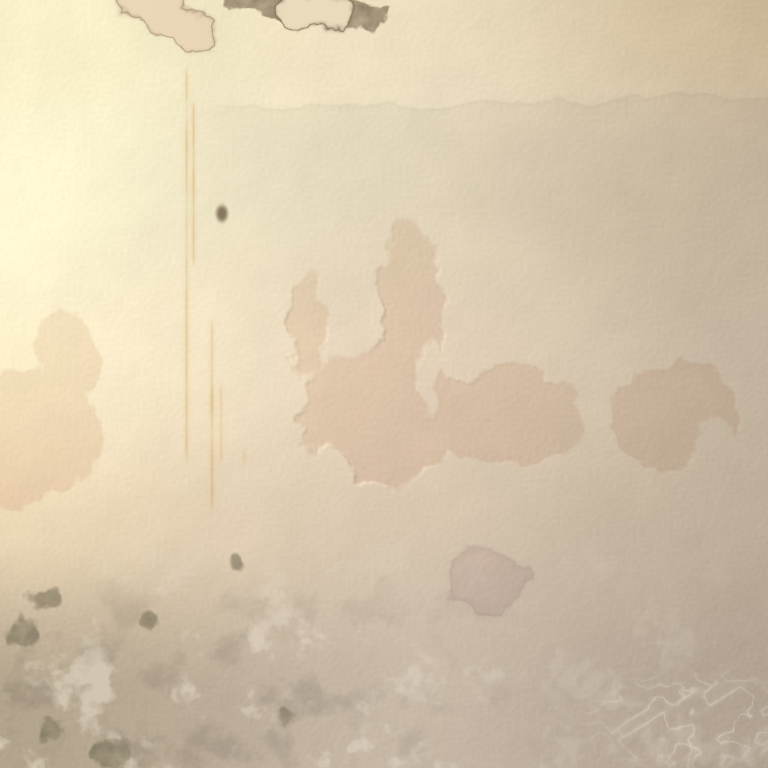
A WebGL 2 fragment shader for this texture:

```glsl
#version 300 es
precision highp float;
uniform vec2 u_resolution;
out vec4 outColor;

const vec3 RUST = vec3(.8, .62, .34);
const vec3 STONE = vec3(.57, .51, .41);
const vec3 CRACK = vec3(.43, .36, .27);
const vec3 MOULD = vec3(.53, .49, .4);
const vec3 CHALK = vec3(.91, .87, .8);
const vec3 PINK_TINT = vec3(.965, .93, .915);
const vec2 LIGHT_STEP = vec2(-.0017, .0015);
const float RELIEF = .085;
const float GRAIN = .022;
// Ellipses: centre, radii
const vec4 RECESS[7] = vec4[7](
  vec4(.533, .6, .043, .105), vec4(.402, .575, .023, .07), vec4(.495, .46, .105, .09),
  vec4(.66, .455, .1, .065), vec4(.88, .455, .085, .07), vec4(.085, .53, .04, .07),
  vec4(.03, .43, .1, .085));
const vec4 ISLAND[5] = vec4[5](
  vec4(.462, .58, .038, .046), vec4(.56, .51, .016, .045), vec4(.43, .372, .026, .045),
  vec4(.57, .365, .06, .016), vec4(.935, .4, .035, .055));
// Mould: centre, radius
const vec3 SPOT[7] = vec3[7](
  vec3(.06, .22, .018), vec3(.034, .178, .016), vec3(.068, .05, .014), vec3(.145, .02, .021),
  vec3(.2, .19, .014), vec3(.305, .265, .013), vec3(.367, .065, .012));
// Streaks: x, bottom, top, strength
const vec4 STREAK[5] = vec4[5](
  vec4(.243, .39, .92, .55), vec4(.252, .65, .875, .55), vec4(.276, .33, .59, .65),
  vec4(.288, .39, .51, .45), vec4(.318, .388, .42, .6));

vec2 gradientAt(vec2 cell) {
  vec3 h = fract(cell.xyx * vec3(.1031, .103, .0973));
  h += dot(h, h.yzx + 33.33);
  float angle = 6.2832 * fract((h.x + h.y) * h.z);
  return vec2(cos(angle), sin(angle));
}

float gradientNoise(vec2 p) {
  vec2 i = floor(p), f = fract(p), e = vec2(1, 0);
  vec2 u = f * f * (3. - 2. * f);
  float low = mix(dot(gradientAt(i), f), dot(gradientAt(i + e), f - e), u.x);
  float high = mix(dot(gradientAt(i + e.yx), f - e.yx), dot(gradientAt(i + 1.), f - 1.), u.x);
  return mix(low, high, u.y);
}

float fbm(vec2 p) {
  float sum = 0., amp = .6;
  for (int i = 0; i < 4; i++, amp *= .5) {
    sum += amp * gradientNoise(p);
    p = mat2(1.6, 1.2, -1.2, 1.6) * p + 7.3;
  }
  return sum;
}

float ellipse(vec2 p, vec4 e) { return (length((p - e.xy) / e.zw) - 1.) * min(e.z, e.w); }

float capsule(vec2 p, vec2 a, vec2 b, float r) {
  vec2 d = b - a;
  return length(p - a - d * clamp(dot(p - a, d) / dot(d, d), 0., 1.)) - r;
}

float within(float d, float soft) { return 1. - smoothstep(-soft, soft, d); }

vec2 ragged(vec2 p) { return p + .03 * vec2(fbm(p * 22.), fbm(p * 22. + 41.)); }

// Paint surface: 1 where intact, 0 where peeled
float paintLayer(vec2 p) {
  vec2 q = ragged(p);
  float d = 1., keep = 1.;
  for (int i = 0; i < 7; i++) d = min(d, ellipse(q, RECESS[i]));
  for (int i = 0; i < 5; i++) keep = min(keep, ellipse(q, ISLAND[i]));
  return 1. - within(max(d, -keep), .003);
}

float plaster(vec2 p) { return fbm(p * 38.) + .6 * gradientNoise(p * 190.); }

vec3 row(vec3 left, vec3 mid, vec3 right, float x) {
  return mix(mix(left, mid, smoothstep(0., .56, x)), right, smoothstep(.5, 1.02, x));
}

// Broad wash of light over the wall
vec3 wallTone(vec2 p) {
  vec3 c = row(vec3(.7, .64, .55), vec3(.78, .72, .65), vec3(.69, .63, .57), p.x);
  c = mix(c, row(vec3(.93, .85, .72), vec3(.85, .78, .69), vec3(.74, .68, .6), p.x), smoothstep(.08, .34, p.y));
  c = mix(c, row(vec3(1, .95, .81), vec3(.9, .83, .73), vec3(.77, .71, .63), p.x), smoothstep(.3, .53, p.y));
  c = mix(c, row(vec3(1, .97, .83), vec3(.88, .83, .72), vec3(.76, .7, .61), p.x), smoothstep(.52, .76, p.y));
  return mix(c, row(vec3(.98, .94, .79), vec3(.92, .87, .75), vec3(.79, .71, .59), p.x), smoothstep(.78, .97, p.y));
}

void main() {
  vec2 p = gl_FragCoord.xy / u_resolution, q = ragged(p);
  float broad = fbm(p * 5.), mottled = fbm(p * 17. + 9.), fine = fbm(p * 55.);
  vec3 col = wallTone(p) * (1. + .035 * broad + .025 * mottled);

  // Peeled paint with lit and shaded rims
  col *= mix(PINK_TINT, vec3(1), paintLayer(p));
  float rim = paintLayer(p - LIGHT_STEP) - paintLayer(p + LIGHT_STEP);
  float rimFade = smoothstep(.1, .4, p.x) * (1. - .5 * smoothstep(.52, .65, p.x));
  col += RELIEF * rim * rimFade * smoothstep(-.25, .25, mottled);
  col += GRAIN * (plaster(p - LIGHT_STEP) - plaster(p + LIGHT_STEP));

  // Upper plaster band
  float bandY = .862 + .012 * smoothstep(.5, 1., p.x);
  float band = p.y - bandY + .025 * fbm(p * 15.);
  float glow = .035 * smoothstep(-.003, .003, band) * exp(-max(band, 0.) * 12.);
  col *= 1. + smoothstep(.24, .36, p.x) * (glow - .04 * exp(-abs(band) * 500.));

  // Broken plaster at the top
  float slab = capsule(q, vec2(.18, 1.01), vec2(.25, .958), .026);
  float flake = capsule(q, vec2(.385, .99), vec2(.438, .986), .021);
  float cavity = capsule(q, vec2(.31, 1), vec2(.485, .977), .016);
  col = mix(col, STONE * (1. + .45 * fine), .8 * within(cavity, .002));
  col = mix(col, vec3(.91, .82, .7), .75 * within(slab, .002));
  col = mix(col, vec3(.92, .86, .74), within(flake, .002));
  float outline = max(.5 * exp(-abs(slab) * 650.), .75 * exp(-abs(flake) * 600.));
  col = mix(col, CRACK, outline);

  // Rust streaks
  for (int i = 0; i < 5; i++) {
    vec4 s = STREAK[i];
    float span = smoothstep(s.y, s.y + .02, p.y) * (1. - smoothstep(s.z - .02, s.z, p.y));
    float broken = .6 + .7 * gradientNoise(vec2(s.x * 90., p.y * 24.));
    col = mix(col, RUST, s.w * span * broken * exp(-abs(p.x - s.x) * 520.));
  }

  // Damp, chalky lower wall
  float damp = 1. - smoothstep(.12, .34, p.y + .12 * broad);
  float leftSide = 1. - smoothstep(.35, .75, p.x);
  float chalk = smoothstep(.06, .3, fbm(p * 13. + 3.) + .35 * fine);
  col = mix(col, CHALK, damp * chalk * mix(.18, .55, leftSide));
  col *= 1. - damp * mix(.03, .1, leftSide) * smoothstep(0., .35, mottled);
  float scratches = exp(-abs(gradientNoise(p * vec2(24, 38) + 2. * mottled)) * 16.);
  col = mix(col, CHALK, .5 * scratches * within(ellipse(q, vec4(.9, .06, .12, .06)), .025));
  for (int i = 0; i < 7; i++)
    col = mix(col, MOULD * (1. + .3 * fine), .7 * within(length(q - SPOT[i].xy) - SPOT[i].z, .004));

  // Mauve patch and nail hole
  float mauve = ellipse(q, vec4(.632, .245, .05, .042));
  col *= mix(vec3(1), vec3(.955, .93, .95), within(mauve, .004));
  col *= 1. - .07 * exp(-abs(mauve) * 450.);
  col = mix(col, CRACK, .8 * within(ellipse(p, vec4(.289, .722, .007, .01)), .004));
  outColor = vec4(clamp(col, 0., 1.), 1);
}
```
